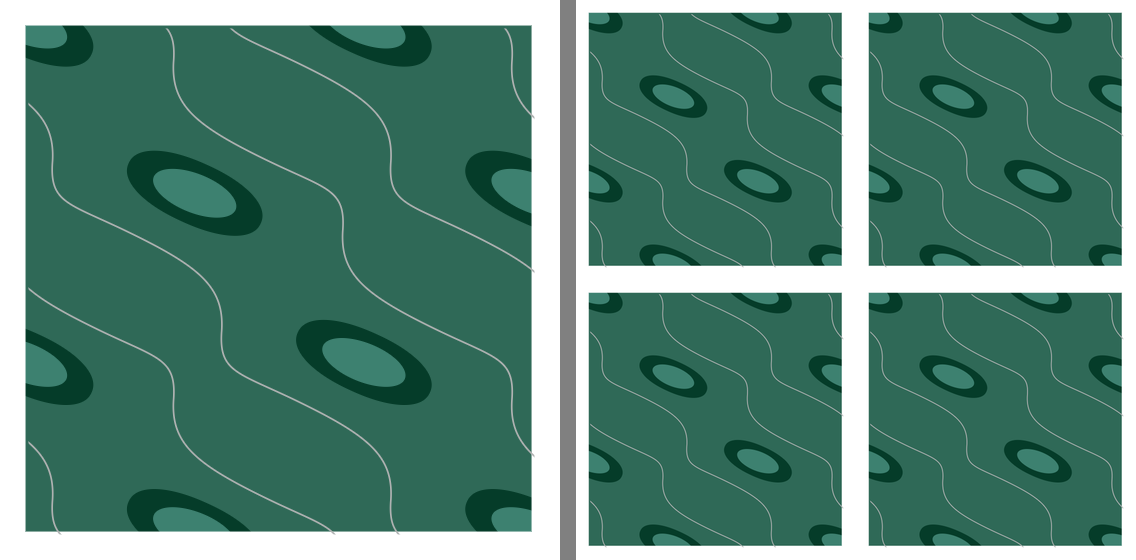
Left, the tile; right, the same tile 2 across and 2 down.
Give the GLSL for this pattern, as a Shadertoy shader.

```glsl
// Framed green panel with two-tone slanted ovals and thin wavy diagonal lines.
// Everything repeats on a square lattice turned by 45 degrees; the lines are cubic
// Bezier waves solved along the diagonal. The plain border wraps at all edges.

const vec3 PAPER  = vec3(1.0);
const vec3 GREEN  = vec3(0.184, 0.412, 0.341);
const vec3 DARK   = vec3(0.020, 0.235, 0.160);
const vec3 LIGHT  = vec3(0.240, 0.505, 0.440);
const vec3 THREAD = vec3(0.69, 0.70, 0.70);

const vec2  PANEL_CENTER = vec2(0.4974, 0.5026);
const float PANEL_HALF   = 0.4518;
const vec2  OVAL_CENTER  = vec2(0.3477, 0.6549);
const vec2  LINE_SHIFT   = vec2(0.0052, -0.0052);  // lines sit slightly off the panel
const float CELL         = 0.3021;                 // x and y step to the next diagonal oval
const float LINE_HALF    = 0.0015;

const vec2  OUTER_RADII = vec2(0.1296, 0.0553);
const vec2  INNER_RADII = vec2(0.0788, 0.0348);
const float OUTER_TILT  = 0.428;
const float INNER_TILT  = 0.380;
const float OUTER_POWER = 2.2;                     // above 2 blunts the ends
const float INNER_POWER = 2.0;

// Wave control points: x runs down the diagonal, y across it, in cells
const vec2 WAVE_START = vec2(-0.470, 0.328);
const vec2 BEND_A = vec2(0.121, -0.138);
const vec2 BEND_B = vec2(0.252, -0.127);
const vec2 WAVE_MID = vec2(0.569, -0.017);
const vec2 BEND_C = vec2(0.834, 0.075);
const vec2 BEND_D = vec2(0.886, 0.131);
const vec2 WAVE_END = vec2(1.0, 0.0);

// Canvas offset to lattice coordinates and back
vec2 toLattice(vec2 p) { return vec2(p.x - p.y, p.x + p.y) * 0.5 / CELL; }
vec2 toCanvas(vec2 q)  { return vec2(q.x + q.y, q.y - q.x) * CELL; }

vec2 bezier(vec2 a, vec2 b, vec2 c, vec2 d, float t) {
    float u = 1.0 - t;
    return u*u*u*a + 3.0*u*u*t*b + 3.0*u*t*t*c + t*t*t*d;
}

vec2 bezierSlope(vec2 a, vec2 b, vec2 c, vec2 d, float t) {
    float u = 1.0 - t;
    return u*u*(b - a) + 2.0*u*t*(c - b) + t*t*(d - c);
}

// Distance to the repeated wave, in canvas units
float waveDistance(vec2 q) {
    q -= WAVE_START;
    float along = fract(q.x);
    bool first = along < WAVE_MID.x;
    vec2 a = first ? vec2(0.0) : WAVE_MID;
    vec2 b = first ? BEND_A : BEND_C;
    vec2 c = first ? BEND_B : BEND_D;
    vec2 d = first ? WAVE_MID : WAVE_END;

    // Bisect for the curve parameter at this place on the diagonal
    float t = 0.5, stepSize = 0.25;
    for (int i = 0; i < 16; i++) {
        t += bezier(a, b, c, d, t).x < along ? stepSize : -stepSize;
        stepSize *= 0.5;
    }
    float across = q.y - bezier(a, b, c, d, t).y;
    across -= round(across);
    vec2 slope = bezierSlope(a, b, c, d, t);
    return abs(across) * slope.x / length(slope) * CELL * sqrt(2.0);
}

// Approximate signed distance to a tilted superellipse
float ovalDistance(vec2 p, vec2 radii, float tilt, float power) {
    float c = cos(tilt), s = sin(tilt);
    vec2 k = abs(vec2(p.x*c - p.y*s, p.x*s + p.y*c)) / radii;
    vec2 kn = pow(k, vec2(power));
    float f = max(pow(kn.x + kn.y, 1.0 / power), 0.01);
    vec2 grad = pow(k / f, vec2(power - 1.0)) / radii;
    return (f - 1.0) / length(grad);
}

float boxDistance(vec2 p, float halfSize) {
    vec2 d = abs(p) - halfSize;
    return max(d.x, d.y);
}

float cover(float dist, float pixel) {
    return clamp(0.5 - dist / pixel, 0.0, 1.0);
}

void mainImage(out vec4 fragColor, in vec2 fragCoord) {
    vec2 uv = fragCoord / iResolution.xy;
    float pixel = 1.0 / min(iResolution.x, iResolution.y);

    // Ovals, one per lattice cell
    vec2 q = toLattice(uv - OVAL_CENTER);
    vec2 p = toCanvas(q - round(q));
    float outer = ovalDistance(p, OUTER_RADII, OUTER_TILT, OUTER_POWER);
    float inner = ovalDistance(p, INNER_RADII, INNER_TILT, INNER_POWER);
    vec3 panel = mix(GREEN, DARK, cover(outer, pixel));
    panel = mix(panel, LIGHT, cover(inner, pixel));

    // Panel on the border
    vec2 fromCenter = uv - PANEL_CENTER;
    vec3 color = mix(PAPER, panel, cover(boxDistance(fromCenter, PANEL_HALF), pixel));

    // Each wave and its half-turn twin
    vec2 w = toLattice(uv - OVAL_CENTER - LINE_SHIFT);
    float line = min(waveDistance(w), waveDistance(-w)) - LINE_HALF;
    float lineArea = cover(boxDistance(fromCenter - LINE_SHIFT, PANEL_HALF), pixel);
    color = mix(color, THREAD, cover(line, pixel) * lineArea);

    fragColor = vec4(color, 1.0);
}
```
